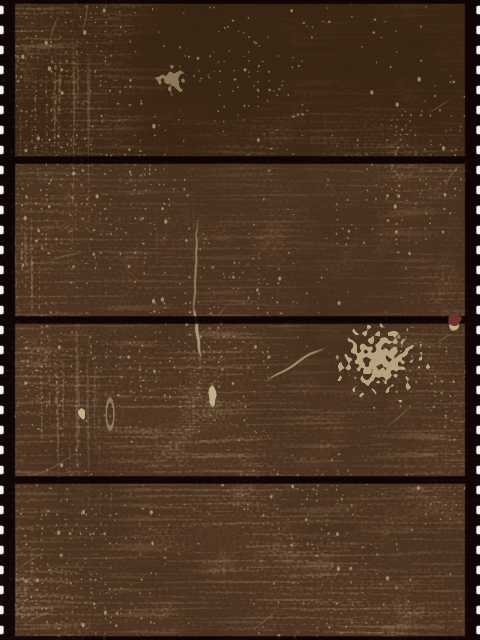
Write a Shadertoy shader that draws this texture.

```glsl
// Worn brown film strip: four stacked frames, sprocket holes, dust and scratches.

const vec3 BORDER = vec3(0.055, 0.014, 0.016);
const vec3 BORDER_DUST = vec3(0.20, 0.10, 0.10);
const vec3 BROWN = vec3(0.275, 0.180, 0.112);
const vec3 DARK_BROWN = vec3(0.222, 0.142, 0.072);
const vec3 DUST = vec3(0.66, 0.56, 0.43);
const vec3 PALE = vec3(0.76, 0.69, 0.54);
const vec3 HOLE = vec3(0.97, 0.96, 0.95);
const vec3 RED_SPOT = vec3(0.43, 0.20, 0.18);
const float FRAMES = 4.0;
const float HOLES = 32.0;

vec2 hash2(vec2 p) {
    vec3 q = fract(vec3(p.xyx) * vec3(0.1031, 0.1030, 0.0973));
    q += dot(q, q.yzx + 33.33);
    return fract((q.xx + q.yz) * q.zy);
}

float corner(vec2 cell, vec2 offset, vec2 f) {
    float angle = 6.2832 * hash2(cell + offset).x;
    return dot(vec2(cos(angle), sin(angle)), f - offset);
}

float gradientNoise(vec2 p) {
    vec2 c = floor(p), f = fract(p);
    vec2 u = f * f * f * (f * (f * 6.0 - 15.0) + 10.0);
    float low = mix(corner(c, vec2(0, 0), f), corner(c, vec2(1, 0), f), u.x);
    float high = mix(corner(c, vec2(0, 1), f), corner(c, vec2(1, 1), f), u.x);
    return mix(low, high, u.y);
}

float fbm(vec2 p) {
    float sum = 0.0, gain = 0.6;
    for (int i = 0; i < 4; i++) {
        sum += gain * gradientNoise(p);
        p = mat2(1.6, 1.2, -1.2, 1.6) * p + 17.3;
        gain *= 0.55;
    }
    return sum;
}

// Line that tapers towards both ends
float scratch(vec2 p, vec2 a, vec2 b, float halfWidth, float px) {
    vec2 ab = b - a;
    float t = clamp(dot(p - a, ab) / dot(ab, ab), 0.0, 1.0);
    float w = halfWidth * sqrt(4.0 * t * (1.0 - t));
    return (1.0 - smoothstep(w - px, w + px, length(p - a - t * ab))) * smoothstep(0.0, px, w);
}

// Ragged elliptical chip
float fleck(vec2 p, vec2 centre, vec2 size, float rough) {
    float d = length((p - centre) / size) - 1.0 + rough * gradientNoise(p * 95.0);
    return 1.0 - smoothstep(-0.15, 0.15, d);
}

// One random speck in some cells of a grid
float specks(vec2 p, float cells, float density, float radius, float px) {
    vec2 id = floor(p * cells), r = hash2(id + cells), s = hash2(id + 71.0);
    vec2 d = (fract(p * cells) - 0.3 - 0.4 * r) / cells;
    d.x *= 0.6 + 0.8 * s.y;
    float size = radius * (0.3 + 0.7 * s.y * s.y);
    return step(s.x, density) * (1.0 - smoothstep(size - px, size + px, length(d)));
}

float roundBox(vec2 p, vec2 halfSize, float radius) {
    vec2 q = abs(p) - halfSize + radius;
    return length(max(q, 0.0)) + min(max(q.x, q.y), 0.0) - radius;
}

// Haze, grain and directional rubbing
float rubbing(vec2 p, float width) {
    float x = p.x / width;
    float wear = 0.36 + 0.9 * fbm(p * 4.5 + 3.0) + 0.35 * exp(-9.0 * x)
               + 0.38 * smoothstep(0.75, 0.0, p.y) * (0.35 + 0.65 * x)
               - 0.25 * smoothstep(0.70, 0.85, p.y) * smoothstep(0.15, 0.4, x);
    wear = clamp(wear, 0.04, 1.1);
    float grain = gradientNoise(p * vec2(190.0, 230.0));
    float streak = smoothstep(-0.05, 0.5, gradientNoise(p * vec2(7.0, 215.0)) + 0.4 * grain);
    float patches = smoothstep(0.10, 0.42, fbm(p * 12.0 + 8.0)) * (0.55 + 0.8 * grain);
    float upright = smoothstep(0.18, 0.5, gradientNoise(p * vec2(170.0, 4.0)) + 0.3 * grain)
                  * smoothstep(0.24, 0.03, p.x) * smoothstep(-0.15, 0.3, gradientNoise(p * 5.0 + 2.0));
    return wear * (0.13 + 0.36 * streak + 0.30 * patches + 0.12 * grain) + 0.45 * upright;
}

// Specks, stray scratches and the larger marks
float damage(vec2 p, float width, float px) {
    float cluster = smoothstep(-0.25, 0.4, fbm(p * 5.0 + 20.0) + 0.15 - 0.3 * p.x);
    float marks = 0.65 * specks(p, 130.0, 0.22 * cluster, 0.0018, px);
    marks = max(marks, 0.7 * specks(p + 0.37, 55.0, 0.22 * cluster, 0.0036, px));
    vec2 bent = p + 0.012 * vec2(gradientNoise(p * 16.0), gradientNoise(p * 16.0 + 40.0));
    for (int i = 0; i < 14; i++) {
        vec2 r = hash2(vec2(i, 5)), s = hash2(vec2(i, 29));
        float angle = 0.3 + 1.0 * s.x;
        vec2 reach = (0.01 + 0.035 * s.y) * vec2(cos(angle), sin(angle));
        vec2 c = r * vec2(width, 1.0);
        marks = max(marks, 0.5 * scratch(bent, c - reach, c + reach, 0.0009, px));
    }
    vec2 wavy = p + vec2(0.003 * gradientNoise(vec2(p.y * 45.0, 2.0)), 0.0);
    marks = max(marks, 0.6 * scratch(wavy, vec2(0.309, 0.66), vec2(0.302, 0.49), 0.0016, px));
    marks = max(marks, 0.8 * scratch(wavy, vec2(0.303, 0.52), vec2(0.314, 0.44), 0.0024, px));
    marks = max(marks, 0.7 * scratch(bent, vec2(0.415, 0.40), vec2(0.507, 0.457), 0.0020, px));
    marks = max(marks, 0.9 * fleck(p, vec2(0.592, 0.437), vec2(0.036, 0.029), 2.6));
    marks = max(marks, fleck(p, vec2(0.332, 0.383), vec2(0.0055, 0.017), 0.5));
    marks = max(marks, fleck(p, vec2(0.128, 0.355), vec2(0.006, 0.008), 0.8));
    marks = max(marks, 0.6 * fleck(p, vec2(0.270, 0.876), vec2(0.016, 0.014), 1.8));
    float ring = abs(length((p - vec2(0.172, 0.353)) / vec2(0.006, 0.022)) - 1.0);
    return max(marks, 0.55 * (1.0 - smoothstep(0.08, 0.3, ring)));
}

void mainImage(out vec4 fragColor, in vec2 fragCoord) {
    float px = 1.0 / iResolution.y, width = iResolution.x * px;
    vec2 p = fragCoord * px;
    float side = min(p.x, width - p.x);
    float rub = rubbing(p, width), marks = damage(p, width, px);

    // Frames between dark bars
    float bar = abs(fract(p.y * FRAMES + 0.5) - 0.5) / FRAMES;
    float inside = smoothstep(-px, px, min(bar - 0.0060, side - 0.0235));
    vec3 film = mix(BROWN, DARK_BROWN, step(0.75, p.y));
    film = mix(film, DUST, clamp(rub, 0.0, 0.75));
    film = mix(film, PALE, marks);
    vec3 border = mix(BORDER, BORDER_DUST, clamp(0.55 * rub + 0.7 * marks, 0.0, 1.0));
    vec3 colour = mix(border, film, inside);

    // Stain on the bar, then the sprocket holes
    vec2 stain = vec2(width - 0.0405, 0.5);
    colour = mix(colour, PALE, fleck(p, stain - vec2(0.0, 0.009), vec2(0.008), 0.5));
    colour = mix(colour, RED_SPOT, fleck(p, stain, vec2(0.0105, 0.009), 0.4));
    vec2 hole = vec2(side, (fract(p.y * HOLES) - 0.5) / HOLES);
    float cut = roundBox(hole, vec2(0.0058, 0.0066), 0.003);
    colour = mix(HOLE, colour, smoothstep(-px, px, cut));
    fragColor = vec4(colour, 1.0);
}
```
